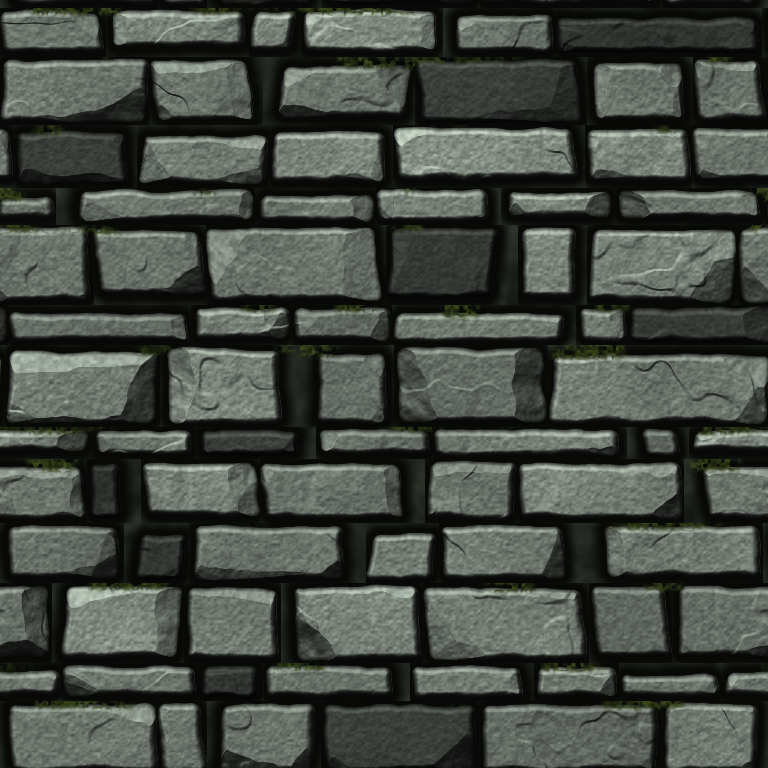
This texture is drawn by a WebGL 1 fragment shader. Its source:

```glsl
precision highp float;
// Wall of rough grey-green stone blocks in uneven courses, with dark joints and moss.
uniform vec2 u_resolution;

const float ROWS = 13.0;          // courses up the canvas
const float MIN_COLUMNS = 5.0;    // fewest stones in a course
const float ROW_JITTER = 0.48;
const float COLUMN_JITTER = 0.78;
const float GAP = 0.0045;         // half the narrowest joint
const vec2 LOOSE = vec2(0.028, 0.011); // widest extra gap on one side
const float CORNER = 0.009;
const float BEVEL = 0.009;
const float DEPTH = 0.010;
const float RECESSED_SHARE = 0.13;
const float NORMAL_STEP = 0.0011;
const vec3 LIGHT = vec3(-0.22, 0.60, 0.77);
const vec3 FACE = vec3(0.405, 0.435, 0.403);
const vec3 JOINT = vec3(0.030, 0.036, 0.026);
const vec3 BACKING = vec3(0.19, 0.22, 0.185);
const vec3 MOSS = vec3(0.22, 0.27, 0.10);

struct Stone { vec2 centre; vec2 size; vec2 id; };

float hash(vec2 p) {
  vec3 q = fract(p.xyx * 0.1031);
  q += dot(q, q.yzx + 33.33);
  return fract((q.x + q.y) * q.z);
}

// Value noise that wraps once per canvas unit
float noise(vec2 p, float freq) {
  p *= freq;
  vec2 i = floor(p), f = fract(p);
  f = f * f * (3.0 - 2.0 * f);
  vec2 a = mod(i, freq) + freq, b = mod(i + 1.0, freq) + freq;
  return mix(mix(hash(a), hash(vec2(b.x, a.y)), f.x),
             mix(hash(vec2(a.x, b.y)), hash(b), f.x), f.y);
}

float fbm(vec2 p, float freq) {
  return (4.0 * noise(p, freq) + 2.0 * noise(p, freq * 2.0) + noise(p, freq * 4.0)) / 7.0;
}

float jitteredEdge(float i, float count, float seed, float spread) {
  return i + spread * (hash(vec2(mod(i, count), seed)) - 0.5);
}

// Uneven interval holding x: low end, high end, wrapped index
vec3 split(float x, float count, float seed, float spread) {
  float i = floor(x + 0.5);
  if (x < jitteredEdge(i, count, seed, spread)) i -= 1.0;
  return vec3(jitteredEdge(i, count, seed, spread),
              jitteredEdge(i + 1.0, count, seed, spread), mod(i, count));
}

Stone findStone(vec2 p) {
  vec3 row = split(p.y * ROWS, ROWS, 51.0, ROW_JITTER);
  float count = MIN_COLUMNS + floor(2.4 * hash(vec2(row.z, 7.0)));
  float shift = hash(vec2(row.z, 13.0));
  vec3 col = split(p.x * count + shift, count, row.z + 20.0, COLUMN_JITTER);
  vec2 id = vec2(col.z, row.z) + 3.0;
  vec2 looseLow = vec2(hash(id + 31.0), hash(id + 47.0));
  vec2 looseHigh = vec2(hash(id + 59.0), hash(id + 73.0));
  vec2 low = vec2((col.x - shift) / count, row.x / ROWS) + GAP + LOOSE * pow(looseLow, vec2(5.0));
  vec2 high = vec2((col.y - shift) / count, row.y / ROWS) - GAP - LOOSE * pow(looseHigh, vec2(5.0));
  return Stone((low + high) * 0.5, (high - low) * 0.5, id);
}

// Returns surface height and distance inside the outline
vec2 relief(vec2 p, Stone s) {
  vec2 q = p - s.centre;
  float rag = fbm(p, 24.0) - 0.5;
  q.x += q.y * 0.28 * (hash(s.id + 91.0) - 0.5);
  vec2 e = abs(q) - s.size + CORNER;
  float inside = CORNER - length(max(e, 0.0)) - min(max(e.x, e.y), 0.0) - rag * 0.009;
  float b = 1.0 - clamp(inside / BEVEL, 0.0, 1.0);
  float h = DEPTH * (1.0 - b * b);

  // Flat chips struck off the sides, mostly the lower ones
  for (int i = 0; i < 4; i++) {
    vec2 key = s.id + 17.0 * float(i) + 101.0;
    float angle = 6.2832 * hash(key);
    vec2 dir = normalize(vec2(cos(angle), sin(angle) - 0.35));
    float start = dot(abs(dir), s.size) * (0.5 + 0.6 * hash(key + 5.0));
    float slope = 0.25 + 0.55 * hash(key + 9.0);
    h = min(h, DEPTH - slope * (dot(q, dir) - start + rag * 0.018));
  }

  // Broken ledges and fine grain
  float ledge = smoothstep(0.0, 0.035, fbm(p, 11.0) - 0.52);
  h += 0.0019 * ledge * smoothstep(0.3, 0.65, noise(p, 19.0));
  h += 0.0011 * rag + 0.0006 * noise(p, 150.0) + 0.0004 * noise(p, 290.0);
  return vec2(h, inside);
}

void main() {
  float scale = min(u_resolution.x, u_resolution.y);
  vec2 p = gl_FragCoord.xy / scale;
  float blur = 0.8 / scale;
  Stone s = findStone(p);
  vec2 here = relief(p, s);
  vec2 slope = vec2(relief(p + vec2(NORMAL_STEP, 0.0), s).x,
                    relief(p + vec2(0.0, NORMAL_STEP), s).x) - here.x;
  vec3 normal = normalize(vec3(-slope / NORMAL_STEP, 1.0));

  // Lit stone face
  float lit = max(dot(normal, normalize(LIGHT)), 0.0) / 0.77;
  float mottle = 0.78 + 0.28 * fbm(p, 7.0) + 0.22 * noise(p, 210.0);
  vec3 stone = FACE * mottle * (0.14 + 0.9 * pow(lit, 1.7));
  stone *= mix(0.4, 1.0, smoothstep(-0.001, 0.006, here.y));
  stone *= 0.88 + 0.24 * hash(s.id + 211.0);
  if (hash(s.id + 307.0) < RECESSED_SHARE) stone *= 0.48;

  // Shadowed joint with rough backing in the wide gaps
  float open = smoothstep(0.004, 0.022, -here.y);
  vec3 color = mix(JOINT, BACKING * (0.4 + fbm(p, 40.0)), 0.7 * open);
  color = mix(color, stone, smoothstep(-blur, blur, here.y));

  // Moss tufts along some upper edges
  float tuft = noise(p, 170.0);
  float fromTop = s.centre.y + s.size.y - p.y;
  float band = 1.0 - smoothstep(0.001, 0.009, fromTop + 0.008 * (tuft - 0.5));
  float moss = band * smoothstep(0.66, 0.8, noise(p, 15.0)) * smoothstep(0.2, 0.5, tuft);
  color = mix(color, MOSS * (0.4 + 0.9 * noise(p, 260.0)), 0.85 * moss);
  gl_FragColor = vec4(color, 1.0);
}
```
